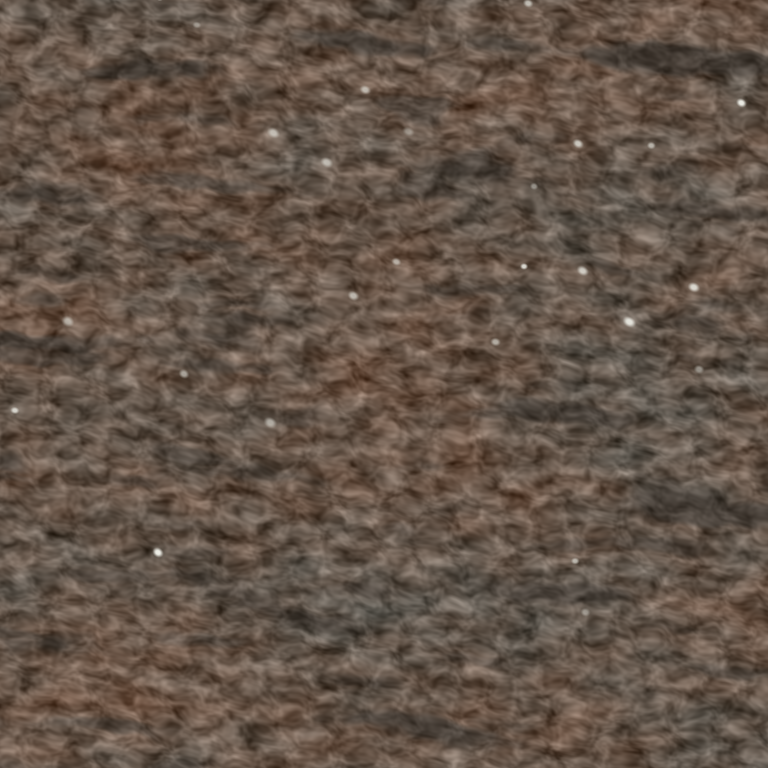
Give the GLSL for this texture, as a three.js fragment shader.

```glsl
varying vec2 vUv;

const vec3 BROWN = vec3(0.398, 0.337, 0.290);
const vec3 CHARCOAL = vec3(0.265, 0.238, 0.212);
const vec3 RUST_SHIFT = vec3(0.030, -0.004, -0.018);
const vec3 GLINT = vec3(0.93, 0.93, 0.90);

vec2 hash2(vec2 p) {
  vec3 q = fract(p.xyx * vec3(0.1031, 0.1030, 0.0973));
  q += dot(q, q.yzx + 33.33);
  return fract((q.xx + q.yz) * q.zy);
}

vec2 gradientAt(vec2 cell) {
  float angle = 6.2832 * hash2(cell).x;
  return vec2(cos(angle), sin(angle));
}

float gradientNoise(vec2 p) {
  vec2 i = floor(p);
  vec2 f = p - i;
  vec2 u = f * f * f * (f * (f * 6.0 - 15.0) + 10.0);
  vec2 e = vec2(0.0, 1.0);
  float low = mix(dot(gradientAt(i), f),
                  dot(gradientAt(i + e.yx), f - e.yx), u.x);
  float high = mix(dot(gradientAt(i + e.xy), f - e.xy),
                   dot(gradientAt(i + e.yy), f - e.yy), u.x);
  return mix(low, high, u.y);
}

// Rotated layers of flattened grains, from broad to fine
float grainField(vec2 p, vec2 frequency) {
  float sum = 0.0;
  float weight = 0.6;
  for (int k = 0; k < 4; k++) {
    float tilt = 0.12 * (float(k) - 1.5);
    vec2 q = p + vec2(-p.y, p.x) * tilt;
    sum += weight * gradientNoise(q * frequency + 17.3 * float(k));
    weight = k == 0 ? 1.0 : weight * 0.68;
    frequency *= vec2(1.9, 1.75);
  }
  return sum;
}

// Long, ragged dark bands
float streakMask(vec2 p, vec2 frequency, float threshold) {
  float ragged = 0.12 * gradientNoise(p * vec2(30.0, 55.0));
  float band = gradientNoise(p * frequency) + ragged;
  return smoothstep(threshold, threshold + 0.24, band);
}

// Scattered bright specks, kept inside their cells
float glints(vec2 p, float cells, float chance) {
  vec2 cell = floor(p * cells);
  vec2 pick = hash2(cell + 71.0);
  vec2 centre = 0.25 + 0.5 * hash2(cell + 139.0);
  vec2 d = fract(p * cells) - centre;
  d.x += 0.35 * d.y * (pick.y - 0.3);
  float radius = mix(0.08, 0.15, pick.y);
  float dist = length(d * vec2(0.85, 1.0));
  float core = 1.0 - smoothstep(0.25 * radius, radius, dist);
  float halo = 1.0 - smoothstep(0.0, 0.22, dist);
  float power = mix(0.4, 1.0, hash2(cell + 211.0).x);
  return step(pick.x, chance) * power * (0.85 * core + 0.15 * halo);
}

void main() {
  // Gentle sag to the right plus small wobble
  vec2 p = vUv;
  p.y += 0.06 * vUv.x + 0.012 * gradientNoise(vUv * vec2(4.0, 6.0) + 5.0);
  vec2 wobble = vec2(gradientNoise(p * 32.0 + 40.0),
                     gradientNoise(p * 32.0 + 90.0));
  vec2 warped = p + wobble * vec2(0.012, 0.006);

  float grain = grainField(warped, vec2(16.0, 32.0));
  float warmth = gradientNoise(p * vec2(3.0, 6.0) + 23.0)
               + 0.7 * gradientNoise(p * vec2(14.0, 28.0) + 61.0);
  float shade = gradientNoise(p * vec2(2.5, 9.0) + 8.0);

  // Brown weave with rusty and grey patches
  vec3 color = BROWN + RUST_SHIFT * warmth * 1.6;
  color += 0.035 * shade;

  float streak = streakMask(warped + 3.7, vec2(3.6, 17.0), 0.22);
  streak = max(streak, 0.7 * streakMask(warped + 9.2, vec2(6.0, 25.0), 0.27));
  color = mix(color, CHARCOAL, 0.85 * streak);
  color += vec3(0.215, 0.208, 0.205) * grain * (1.0 - 0.35 * streak);

  // Glints gather toward the upper left
  float upperLeft = smoothstep(0.55, 1.0, vUv.y) * (1.0 - 0.7 * vUv.x);
  float chance = 0.07 + 0.2 * upperLeft;
  color = mix(color, GLINT, glints(p, 18.0, chance));

  gl_FragColor = vec4(clamp(color, 0.0, 1.0), 1.0);
}
```
